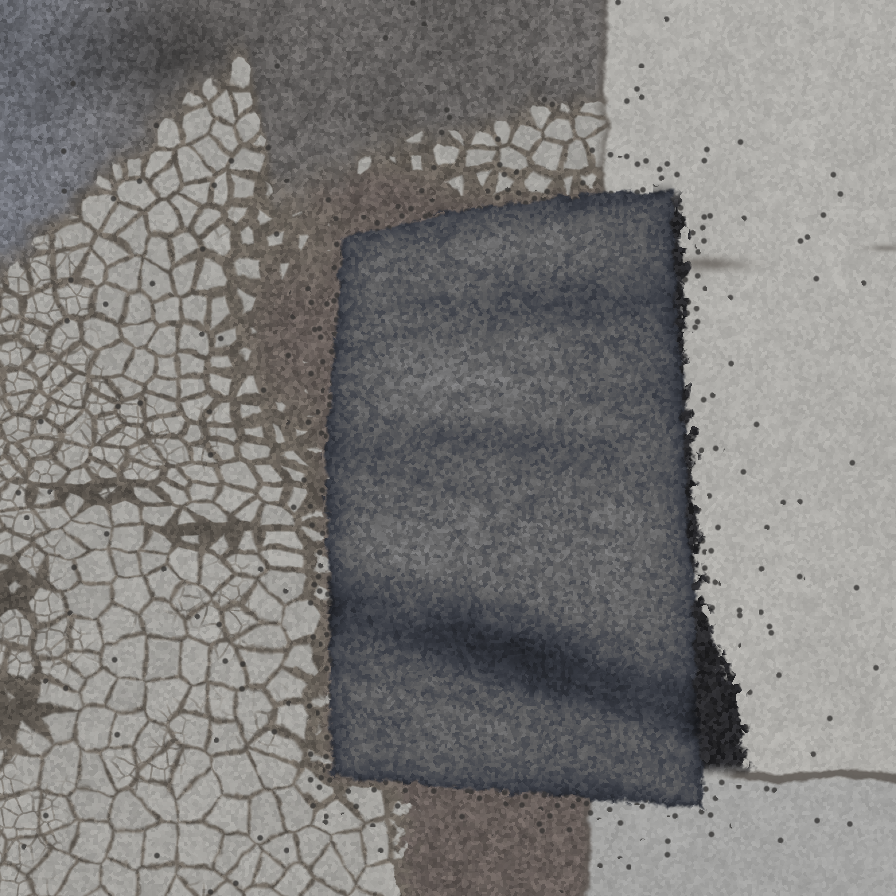
A Shadertoy shader for this texture:

```glsl
// Dark asphalt repair patch between crazed old paving and a pale concrete slab.

vec2 hash2(vec2 c) {
    vec3 q = fract(c.xyx * vec3(0.1031, 0.1030, 0.0973));
    q += dot(q, q.yzx + 33.33);
    return fract((q.xx + q.yz) * q.zy);
}

// Cellular noise: x = distance to nearest seed, y = distance to cell border, z = cell id
vec3 cells(vec2 p) {
    vec2 base = floor(p), f = p - base, nearest = vec2(0.0), home = vec2(0.0);
    float best = 9.0, border = 9.0;
    for (int j = -1; j <= 1; j++)
    for (int i = -1; i <= 1; i++) {
        vec2 g = vec2(i, j), r = g + 0.1 + 0.8 * hash2(base + g) - f;
        if (dot(r, r) < best) { best = dot(r, r); nearest = r; home = g; }
    }
    for (int j = -2; j <= 2; j++)
    for (int i = -2; i <= 2; i++) {
        vec2 g = home + vec2(i, j), r = g + 0.1 + 0.8 * hash2(base + g) - f;
        vec2 d = r - nearest;
        if (dot(d, d) > 1e-4) border = min(border, dot(0.5 * (nearest + r), normalize(d)));
    }
    return vec3(sqrt(best), border, hash2(base + home + 71.0).x);
}

// Layered, rotated sines, roughly -1 to 1
float sines(vec2 p) {
    float sum = 0.0, amp = 0.45;
    for (int i = 0; i < 5; i++) {
        p = mat2(0.8, -0.6, 0.6, 0.8) * p * 1.75 + 1.3;
        sum += amp * sin(p.x + 1.6 * sin(p.y));
        amp *= 0.68;
    }
    return sum;
}

float blob(vec2 p, vec2 center, vec2 radius) {
    vec2 q = (p - center) / radius;
    return exp(-dot(q, q));
}

// Signed distance to the four slightly bent sides of the patch
float patchDistance(vec2 p) {
    float t = p.x - 0.382;
    float left = 0.364 + 0.07 * max(p.y - 0.48, 0.0) + 0.02 * max(0.48 - p.y, 0.0);
    float right = 0.789 - 0.051 * p.y;
    float top = 0.733 + 0.142 * t + 0.4 * t * (0.367 - t);
    float bottom = 0.134 - 0.085 * (p.x - 0.371);
    return max(max(left - p.x, p.x - right), max(p.y - top, bottom - p.y));
}

void mainImage(out vec4 fragColor, in vec2 fragCoord) {
    vec2 p = fragCoord / iResolution.xy;
    float broad = sines(p * 9.0), rough = sines(p * 60.0 + 4.0);
    vec3 grit = cells(p * 230.0), pebble = cells(p * 105.0);
    float grain = grit.z - 0.5;
    float d = patchDistance(p) + 0.0035 * rough + 0.004 * (pebble.z - 0.5);

    // Dirt widens the cracks until the pale stones vanish
    float topLine = mix(0.71 + 0.85 * p.x, 0.80 + 0.24 * (p.x - 0.3), smoothstep(0.27, 0.31, p.x));
    float asphalt = smoothstep(-0.03, 0.03, p.y - topLine + 0.022 * broad + 0.008 * rough);
    float brown = 0.75 * blob(p, vec2(0.325, 0.63), vec2(0.06, 0.11))
                + 0.8 * blob(p, vec2(0.42, 0.785), vec2(0.09, 0.035))
                + 0.65 * exp(-max(d, 0.0) / 0.017)
                + smoothstep(0.43, 0.48, p.x + 0.015 * rough) * (1.0 - smoothstep(0.10, 0.16, p.y));
    float stain = blob(p, vec2(0.01, 0.34), vec2(0.04, 0.035)) + blob(p, vec2(0.02, 0.21), vec2(0.04))
                + blob(p, vec2(0.11, 0.45), vec2(0.07, 0.012)) + blob(p, vec2(0.23, 0.405), vec2(0.06, 0.015));
    float upper = smoothstep(0.30, 0.60, p.y);
    float dirt = clamp(asphalt + brown + 0.5 * stain + 0.08 * upper + 0.06 * broad, 0.0, 1.0);

    // Crazed paving
    vec2 bend = 0.006 * vec2(broad, sines(p.yx * 14.0 + 7.0)) + 0.001 * rough;
    vec3 stone = cells((p + bend) * mix(25.0, 31.0, upper));
    vec3 chip = cells((p - bend) * 54.0 + 9.0);
    float width = 0.035 + 0.6 * dirt;
    float pale = smoothstep(width - 0.04, width + 0.07, stone.y + 0.03 * rough);
    float fine = (1.0 - smoothstep(0.02, 0.11, chip.y)) * smoothstep(-0.1, 0.5, broad + 0.6 - 4.0 * p.x);
    pale *= 1.0 - 0.65 * fine;
    vec3 gap = mix(vec3(0.41, 0.385, 0.355), vec3(0.40, 0.365, 0.35), smoothstep(0.2, 0.9, brown));
    vec3 tar = mix(vec3(0.42, 0.43, 0.46), vec3(0.39, 0.38, 0.375), smoothstep(0.0, 0.25, p.x));
    tar *= 1.0 + 0.10 * broad - 0.18 * blob(p, vec2(0.19, 0.94), vec2(0.12, 0.05));
    gap = mix(gap, tar, asphalt) * (1.0 - 0.2 * clamp(stain, 0.0, 1.0));
    gap *= 1.0 + 0.30 * grain + 0.18 * (pebble.z - 0.5);
    vec3 top = vec3(0.645, 0.64, 0.625) * (1.0 + 0.05 * (stone.z - 0.5) + 0.03 * broad + 0.13 * grain);
    vec3 color = mix(gap, top, pale);

    // Concrete slab with its joints and pits
    float slabEdge = p.x - 0.657 - 0.022 * p.y + 0.005 * sines(vec2(2.0, p.y * 22.0)) + 0.002 * rough;
    vec3 slab = mix(vec3(0.64, 0.64, 0.635), vec3(0.685, 0.68, 0.665), smoothstep(0.125, 0.14, p.y));
    slab *= 1.0 + 0.02 * broad + 0.025 * rough + 0.10 * grain;
    float jointY = 0.134 - 0.003 * sin(p.x * 45.0) + 0.002 * rough;
    float joint = (1.0 - smoothstep(0.002, 0.007, abs(p.y - jointY))) * smoothstep(0.80, 0.83, p.x);
    joint += 0.7 * blob(p, vec2(0.79, 0.705 + 0.002 * rough), vec2(0.04, 0.008));
    joint += 0.5 * blob(p, vec2(0.99, 0.723), vec2(0.02, 0.004));
    slab = mix(slab, vec3(0.36, 0.34, 0.32), clamp(joint, 0.0, 0.85));
    color = mix(color, vec3(0.35, 0.33, 0.31), 0.6 * (1.0 - smoothstep(0.0, 0.012, abs(slabEdge))));
    color = mix(color, slab, smoothstep(-0.003, 0.004, slabEdge));

    // Loose crumbs and the ragged spill along the right side
    float reach = p.x - (0.789 - 0.051 * p.y);
    float along = smoothstep(0.13, 0.15, p.y) * (1.0 - smoothstep(0.77, 0.80, p.y));
    float spill = 0.008 + 0.042 * (1.0 - smoothstep(0.17, 0.36, p.y)) + 0.007 * rough + 0.012 * (pebble.z - 0.5);
    float tarry = (1.0 - smoothstep(-0.002, 0.004, reach - spill)) * along * step(0.0, reach + 0.02);
    float scatter = 0.35 * exp(-max(d, 0.0) / 0.022) + 0.012;
    float crumb = step(1.0 - scatter, pebble.z) * (1.0 - smoothstep(0.2, 0.45, pebble.x));
    color = mix(color, vec3(0.20, 0.195, 0.19), 0.8 * crumb);
    color = mix(color, vec3(0.15, 0.15, 0.16) * (1.0 + 0.7 * grain), tarry);

    // Patch surface: brushed streaks, pale bands and dark sweeps
    float tilt = mix(-0.30, 0.17, smoothstep(0.40, 0.68, p.y));
    float across = p.y - tilt * (p.x - 0.57);
    float streak = sines(vec2(p.x * 2.0, across * 42.0));
    float shade = 0.355 + 0.022 * streak + 0.02 * broad;
    shade += 0.07 * blob(p, vec2(0.50, 0.57), vec2(0.13, 0.05)) + 0.07 * blob(p, vec2(0.45, 0.385), vec2(0.10, 0.05));
    shade += 0.04 * blob(p, vec2(0.68, 0.36), vec2(0.08, 0.10)) + 0.03 * blob(p, vec2(0.55, 0.73), vec2(0.15, 0.02));
    shade -= 0.07 * blob(p, vec2(0.63, 0.665), vec2(0.13, 0.03)) + 0.05 * blob(p, vec2(0.54, 0.51), vec2(0.12, 0.025));
    float sweep = p.y - 0.262 + 0.30 * (p.x - 0.58) + 0.010 * broad;
    shade -= 0.19 * exp(-pow(sweep / 0.036, 2.0)) * (0.55 + 0.45 * blob(p, vec2(0.58, 0.26), vec2(0.13, 0.10)));
    shade -= 0.15 * exp(min(d, 0.0) / 0.014);
    shade *= 1.0 + 0.34 * grain + 0.16 * (pebble.z - 0.5);
    vec3 repair = shade * mix(vec3(0.93, 0.99, 1.14), vec3(1.0, 1.0, 1.01), smoothstep(0.2, 0.4, shade));
    color = mix(color, repair, 1.0 - smoothstep(-0.002, 0.003, d));

    fragColor = vec4(clamp(color, 0.0, 1.0), 1.0);
}
```
